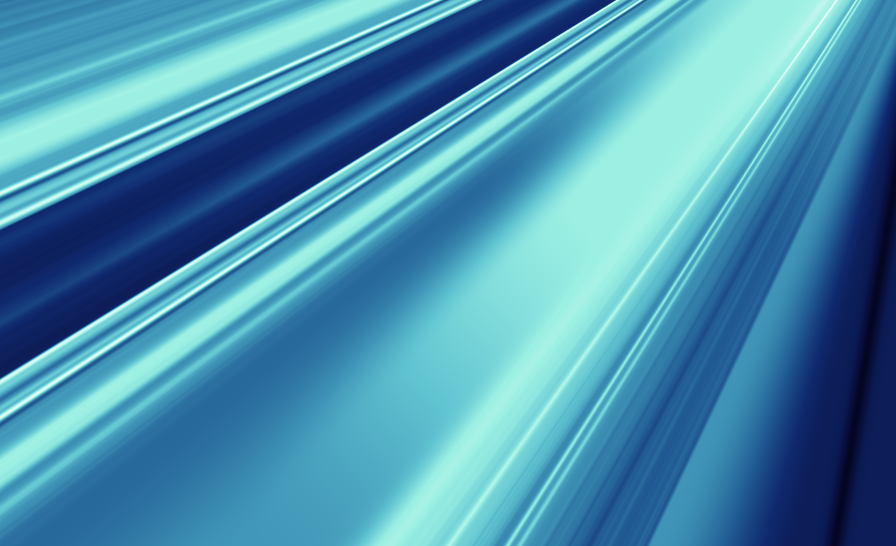
This background is drawn by a Shadertoy shader. Its source:

```glsl
// Teal and navy light rays fanning out from a point beyond the upper right.
// Each ray is a soft peak or step over the angle around that point; the sum
// is one brightness value, which a colour ramp turns into the final hue.

float pixelAngle; // degrees covered by one pixel

float hash(float n) {
    return fract(sin(n * 127.1) * 43758.5453);
}

float noise(float x) {
    float i = floor(x), f = fract(x);
    return mix(hash(i), hash(i + 1.0), f * f * (3.0 - 2.0 * f));
}

// Soft peak, widened and dimmed where it gets thinner than a pixel
float glow(float d, float width) {
    float w = max(width, 0.7 * pixelAngle);
    return width / w * exp(-d * d / (w * w));
}

float edge(float d) {
    float w = max(0.08, 0.7 * pixelAngle);
    return smoothstep(-w, w, d);
}

// Streaks that run along the rays
float streaks(float a) {
    float sum = 0.0, amp = 0.5, freq = 1.7;
    for (int i = 0; i < 4; i++) {
        float visible = 1.0 - smoothstep(0.3, 0.9, freq * pixelAngle);
        sum += amp * visible * (noise(a * freq + float(i) * 19.0) - 0.5);
        amp *= 0.75;
        freq *= 2.1;
    }
    return sum;
}

// Navy through teal to mint and white
vec3 ramp(float t) {
    vec3 c = mix(vec3(0.01, 0.02, 0.12), vec3(0.03, 0.06, 0.24), smoothstep(-0.1, 0.03, t));
    c = mix(c, vec3(0.06, 0.16, 0.43), clamp((t - 0.03) / 0.19, 0.0, 1.0));
    c = mix(c, vec3(0.13, 0.36, 0.58), clamp((t - 0.22) / 0.18, 0.0, 1.0));
    c = mix(c, vec3(0.24, 0.57, 0.71), clamp((t - 0.4) / 0.2, 0.0, 1.0));
    c = mix(c, vec3(0.38, 0.77, 0.82), clamp((t - 0.6) / 0.18, 0.0, 1.0));
    c = mix(c, vec3(0.61, 0.94, 0.89), clamp((t - 0.78) / 0.2, 0.0, 1.0));
    return mix(c, vec3(0.96, 1.0, 1.0), clamp((t - 1.0) / 0.22, 0.0, 1.0));
}

// Pale bands and white rails in the upper left
float upperRails(float a) {
    float t = 0.53 + 0.13 * smoothstep(15.0, 19.0, a) + 0.16 * glow(a - 19.5, 0.25);
    t += 0.34 * smoothstep(20.1, 21.6, a) * (1.0 - smoothstep(22.2, 23.2, a));
    t += 0.52 * glow(a - 23.85, 0.13) - 0.3 * glow(a - 24.15, 0.12);
    return t + 0.2 * glow(a - 24.6, 0.2) + 0.45 * glow(a - 25.15, 0.15);
}

// Navy gap with one faint ray
float darkGap(float a, float r) {
    float far = smoothstep(1.2, 2.2, r);
    return 0.21 - 0.06 * far + 0.1 * glow(a - 26.0, 0.7)
        + mix(0.25, 0.14, far) * glow(a - 29.2, 0.75);
}

// White rails and mint bands below the gap
float lowerRails(float a) {
    float t = 0.61 + 0.5 * glow(a - 31.72, 0.13) + 0.2 * glow(a - 32.0, 0.2);
    t += 0.2 * glow(a - 32.75, 0.13) - 0.17 * glow(a - 32.4, 0.15);
    t += 0.55 * glow(a - 33.08, 0.13) - 0.22 * glow(a - 33.35, 0.13);
    return t + 0.37 * glow(a - 34.9, 0.55) + 0.14 * glow(a - 35.5, 0.2)
        + 0.2 * glow(a - 36.4, 0.18);
}

// Wide smooth beam, closed by a bright ridge
float centreBeam(float a, float r) {
    float valley = mix(0.9, 0.45, smoothstep(0.75, 1.4, r));
    float body = mix(1.0, 0.62, smoothstep(1.1, 2.1, r));
    float t = mix(valley, body, smoothstep(38.5, 46.0, a));
    return mix(t, 1.03, glow(a - 52.0, 1.3));
}

// Fine bright lines fading into blue on the right
float rightRays(float a, float r) {
    float t = mix(0.97, 0.4, smoothstep(52.0, 62.0, a));
    t += 0.15 * glow(a - 54.6, 0.13) - 0.1 * glow(a - 56.8, 0.5);
    t += 0.35 * glow(a - 57.4, 0.13) + 0.22 * glow(a - 58.0, 0.15);
    return t + 0.07 * glow(a - 52.1, 0.4) + 0.15 * (1.0 - smoothstep(0.6, 1.1, r));
}

void mainImage(out vec4 fragColor, in vec2 fragCoord) {
    vec2 p = fragCoord / iResolution.xy * vec2(1.641, 1.0);

    // Polar frame; its centre slides left for the steeper rays
    vec2 d = vec2(1.934, 1.513) - p;
    float rawAngle = degrees(atan(d.y, d.x));
    d.x += mix(0.028, -0.037, smoothstep(38.0, 47.0, rawAngle));
    float a = degrees(atan(d.y, d.x));
    float r = length(d);
    pixelAngle = degrees(1.0 / (r * iResolution.y));

    // Sectors, in order of angle
    float tone = mix(upperRails(a), darkGap(a, r), edge(a - 25.45));
    tone = mix(tone, lowerRails(a), edge(a - 31.6));
    tone = mix(tone, centreBeam(a, r), smoothstep(36.6, 38.2, a));
    tone = mix(tone, rightRays(a, r), smoothstep(52.0, 53.2, a));
    float calm = smoothstep(36.8, 38.5, a) * (1.0 - smoothstep(51.5, 54.5, a));
    float gap = edge(a - 25.45) * (1.0 - edge(a - 31.6));
    tone += streaks(a) * mix(0.17, 0.07, gap) * (1.0 - calm);

    // Shadow wedge in the lower right, with a black crease
    float wedgeStart = 1.186 + 0.475 * p.y;
    float crease = 1.528 + 0.167 * p.y;
    float w = (p.x - wedgeStart) / max(crease - wedgeStart, 0.02);
    float shadow = mix(0.61, 0.13, smoothstep(0.05, 0.85, w));
    shadow -= 0.2 * exp(-pow((p.x - crease) / 0.016, 2.0));
    tone = mix(tone, shadow, smoothstep(-0.003, 0.006, p.x - wedgeStart));

    fragColor = vec4(ramp(tone), 1.0);
}
```
